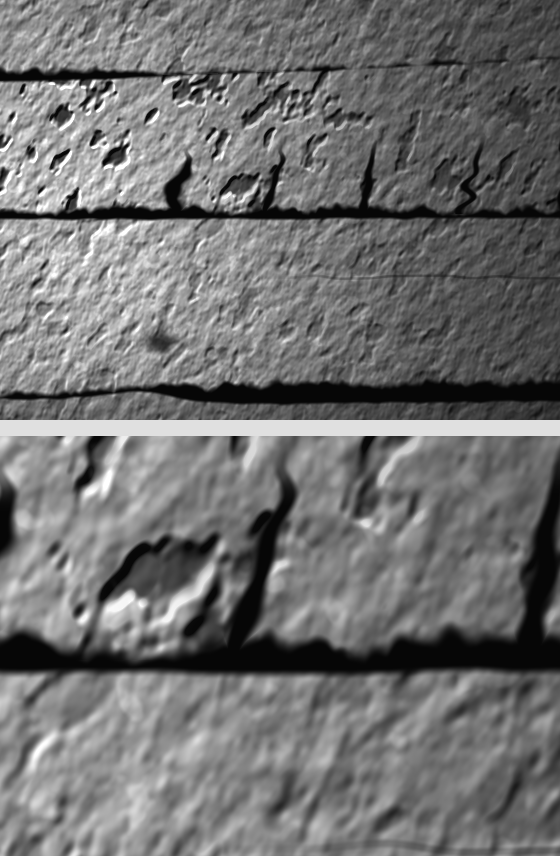
Top, the full canvas; bottom, a detail of the centre.
This texture is drawn by a Shadertoy shader. Its source:

```glsl
const float GAP_TONE = 0.025;
const vec2 TO_LIGHT = vec2(-0.55, 0.83);

float hash(vec2 p) {
    return fract(sin(dot(p, vec2(127.1, 311.7))) * 43758.545);
}

float noise(vec2 p) {
    vec2 i = floor(p), f = fract(p);
    f = f * f * (3.0 - 2.0 * f);
    float low = mix(hash(i), hash(i + vec2(1, 0)), f.x);
    float high = mix(hash(i + vec2(0, 1)), hash(i + vec2(1, 1)), f.x);
    return mix(low, high, f.y);
}

float fbm(vec2 p) {
    float sum = 0.0, amp = 0.5;
    for (int i = 0; i < 3; i++) {
        sum += amp * noise(p);
        p = mat2(1.6, 1.2, -1.2, 1.6) * p + 5.3;
        amp *= 0.5;
    }
    return sum / 0.875;
}

// Leaning coordinates: grain and pits stretch up to the right
vec2 lean(vec2 p) {
    return vec2(p.x - 0.4 * p.y, 0.72 * p.y);
}

float pits(vec2 p) {
    return smoothstep(0.57, 0.76, fbm(lean(p) * 27.0 + 7.0));
}

float relief(vec2 p, float roughness) {
    return 0.65 * fbm(lean(p) * 48.0) - roughness * pits(p);
}

// Dark joint: crisp lower lip, ragged shadowed upper lip
float joint(vec2 p, float centre, float halfWidth, float ragged) {
    float lower = centre - halfWidth + 0.005 * (noise(vec2(p.x * 28.0, centre * 90.0)) - 0.5);
    float upper = centre + halfWidth + ragged * (fbm(p * vec2(26.0, 14.0)) - 0.5);
    return smoothstep(lower - 0.004, lower + 0.005, p.y)
         * (1.0 - smoothstep(upper - 0.007, upper + 0.009, p.y));
}

// Tapering fissure rising from its foot
float fissure(vec2 p, vec2 foot, float rise, float width, float tilt) {
    float t = (p.y - foot.y) / rise;
    float wobble = 0.035 * (noise(vec2(p.y * 34.0, foot.x * 50.0)) - 0.5);
    float dist = abs(p.x - foot.x - tilt * t - wobble);
    float w = width * (1.0 - t) * (0.35 + 1.2 * noise(p * 38.0)) + 0.002;
    float span = smoothstep(-0.05, 0.0, t) * (1.0 - smoothstep(0.75, 1.1, t));
    return span * (1.0 - smoothstep(w * 0.5, w + 0.005, dist));
}

float fissures(vec2 p, float baseY) {
    float dark = 0.0;
    for (int i = 0; i < 5; i++) {
        float n = float(i);
        float r = hash(vec2(n, 3.7));
        vec2 foot = vec2(0.405 + 0.232 * n, baseY);
        float width = 0.009 + 0.024 / (1.0 + 4.0 * n);
        dark = max(dark, fissure(p, foot, 0.14 + 0.09 * r, width, 0.015 + 0.07 * hash(vec2(n, 8.1))));
    }
    return dark;
}

void mainImage(out vec4 fragColor, in vec2 fragCoord) {
    vec2 p = fragCoord / iResolution.y;

    // Joint heights, with a mound swelling below the lowest
    float mound = exp(-pow((p.x - 0.33) / 0.1, 2.0));
    float topY = 0.818 + 0.026 * p.x * p.x;
    float midY = 0.488 + 0.002 * p.x;
    float lowY = 0.055 + 0.009 * p.x + 0.014 * mound;

    // Each course has its own wear
    float secondCourse = step(midY, p.y) * step(p.y, topY);
    float bottomCourse = step(p.y, lowY);
    float roughness = mix(0.25, mix(0.85, 0.4, smoothstep(0.2, 1.1, p.x)), secondCourse);

    // Broad light falling off to the right
    vec2 away = (p - vec2(0.14, 0.48)) / vec2(0.82, 0.78);
    float light = 0.21 + 0.48 * exp(-dot(away, away));
    light *= 0.9 + 0.2 * fbm(p * 7.0);
    light *= 1.0 - 0.2 * bottomCourse;

    // Grain lit from the upper left
    float slope = relief(p, roughness) - relief(p + TO_LIGHT * 0.007, roughness);
    float tone = light * clamp(1.0 + 2.1 * slope, 0.1, 1.7);
    tone *= 1.0 - 0.75 * roughness * pits(p);
    tone += 0.2 * light * smoothstep(0.62, 0.8, fbm(p * 38.0 + 19.0));

    // Faint crease and a small hollow in the third course
    float creaseY = 0.34 + 0.008 * (noise(vec2(p.x * 16.0, 2.0)) - 0.5);
    float crease = (1.0 - smoothstep(0.001, 0.005, abs(p.y - creaseY))) * smoothstep(0.55, 0.9, p.x);
    float hollow = 1.0 - smoothstep(0.008, 0.035, length((p - vec2(0.385, 0.185)) * vec2(0.7, 1.0)) + 0.03 * (fbm(p * 40.0) - 0.4));
    tone *= 1.0 - 0.3 * crease - 0.65 * hollow;

    // Joints and fissures
    float topWidth = mix(0.012, 0.002, smoothstep(0.12, 0.5, p.x));
    float lowWidth = mix(0.006, 0.023, smoothstep(0.3, 0.6, p.x));
    float dark = joint(p, topY, topWidth, 0.03);
    dark = max(dark, joint(p, midY, 0.011, 0.045));
    dark = max(dark, joint(p, lowY, lowWidth, 0.035));
    dark = max(dark, fissures(p, midY) * secondCourse);

    fragColor = vec4(vec3(mix(clamp(tone, 0.0, 1.0), GAP_TONE, dark)), 1.0);
}
```
